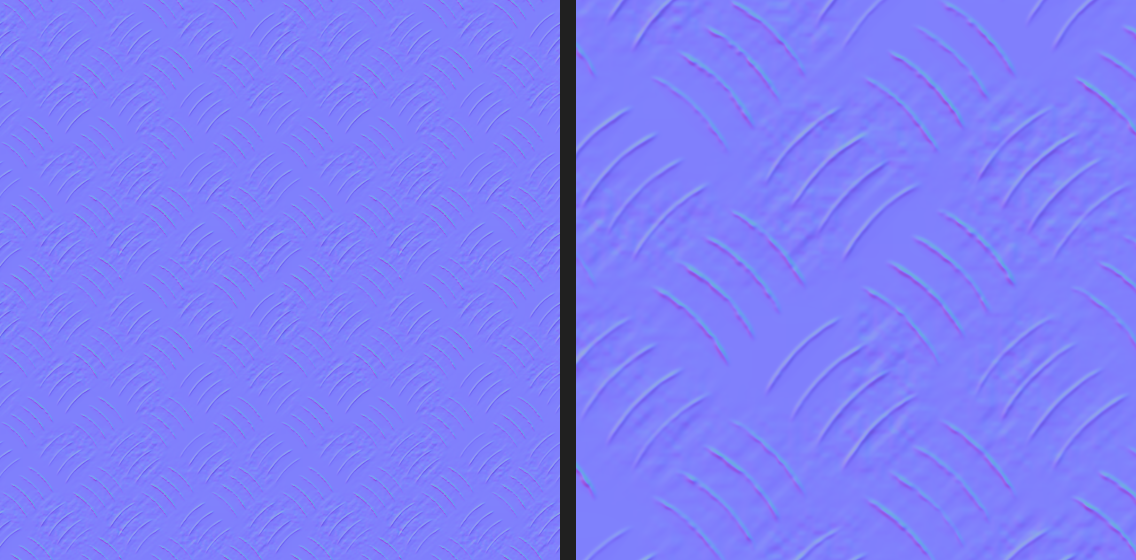
Left, the full canvas; right, a detail of the centre.
Write a Shadertoy shader that draws this texture map.

```glsl
// Tangent-space normal map of worn metal tread plate: groups of four curved
// bars, alternating between the two diagonals. A wrapping height field is
// built from bars and noise, then differentiated and encoded as colour.

const float REPEATS = 8.0;       // plate cells across and down
const float WEAR_PERIOD = 4.0;   // cells before the wear repeats
const float BAR_PITCH = 0.172;   // distance between bars, in cells
const float BAR_HALF = 0.262;    // half length of a bar
const float BAR_BOW = 0.04;      // rise of the arc at mid-bar
const float CREST_WIDTH = 0.0125;
const vec3 FLAT_COLOUR = vec3(0.5, 0.5, 0.99);

float hash(vec2 p) {
    vec3 q = fract(vec3(p.xyx) * 0.1031);
    q += dot(q, q.yzx + 33.33);
    return fract((q.x + q.y) * q.z);
}

// Value noise in -1..1 that wraps after a whole period
float wrapNoise(vec2 p, vec2 period) {
    vec2 i = floor(p), f = p - i;
    f = f * f * f * (f * (f * 6.0 - 15.0) + 10.0);
    vec2 a = mod(i, period), b = mod(i + 1.0, period);
    float low = mix(hash(a), hash(vec2(b.x, a.y)), f.x);
    float high = mix(hash(vec2(a.x, b.y)), hash(b), f.x);
    return 2.0 * mix(low, high, f.y) - 1.0;
}

float plateNoise(vec2 p, vec2 frequency) {
    return wrapNoise(p * frequency, WEAR_PERIOD * frequency);
}

// Noise stretched along the rising diagonal
float scratchNoise(vec2 p, vec2 frequency) {
    return plateNoise(vec2(p.x + p.y, p.y - p.x), frequency);
}

// Four bars in one cell; x is the strip height, y the group coverage
vec2 barGroup(vec2 p, vec2 centre, float mirror, float beading) {
    vec2 local = p - centre + 0.5;
    vec2 cell = mod(floor(local), WEAR_PERIOD);
    vec2 q = fract(local) - 0.5;
    float coverage = 1.0 - smoothstep(0.3, 0.5, length(q));
    q.x *= mirror;
    float along = (q.x - q.y) * 0.70711;
    float across = (q.x + q.y) * 0.70711;

    // Bend the bars, then find the nearest one
    float t = along / BAR_HALF;
    float arc = max(1.0 - t * t, 0.0);
    across -= BAR_BOW * (arc - 0.5);
    float index = clamp(floor(across / BAR_PITCH), -2.0, 1.0);
    float d = across - (index + 0.5) * BAR_PITCH;
    float seed = hash(cell * 7.0 + vec2(index + 3.0, mirror + 20.0));

    // Thin worn crest on the convex edge
    float beads = plateNoise(p, vec2(28.0));
    float wear = plateNoise(p, vec2(9.0));
    d += 0.004 * beading * beads + 0.003 * wear;
    float taper = 1.0 - smoothstep(0.7, 1.05, abs(t));
    float crest = exp(-d * d / (CREST_WIDTH * CREST_WIDTH));
    crest *= 0.0027 * mix(0.6, 1.2, seed);
    crest *= 1.0 + 0.6 * beading * beads + 0.3 * wear;

    // Low lens-shaped body, rising gently towards the crest
    float back = -0.062 * arc - 0.02;
    float body = smoothstep(back, 0.0, d)
               * (1.0 - smoothstep(-0.008, 0.016, d));
    return vec2((crest + 0.0008 * body) * taper, coverage);
}

// Small dent, once per wear period
float dent(vec2 p, vec2 centre) {
    vec2 q = mod(p - centre + 0.5 * WEAR_PERIOD, WEAR_PERIOD) - 0.5 * WEAR_PERIOD;
    return exp(-dot(q, q) / 0.0016) * (0.5 + plateNoise(p, vec2(24.0)));
}

float plateHeight(vec2 p) {
    vec2 falling = barGroup(p, vec2(0.41, 0.98), 1.0, 1.0);
    vec2 rising = barGroup(p, vec2(0.92, 0.47), -1.0, 0.3);

    // Patchy roughness, heaviest around the rising bars
    float patches = smoothstep(-0.5, 0.7, plateNoise(p + 0.3, vec2(2.0)));
    float nearBars = 0.12 + 0.35 * falling.y + 0.85 * rising.y;
    float rough = 0.0018 * scratchNoise(p, vec2(6.0, 13.0))
                + 0.0008 * plateNoise(p, vec2(27.0));
    float swell = 0.0006 * plateNoise(p, vec2(3.0));
    return falling.x + 0.9 * rising.x + rough * patches * nearBars + swell
         - 0.004 * dent(p, vec2(1.72, 0.41));
}

// Central-difference slope of the height field
vec2 plateSlope(vec2 p, float reach) {
    vec2 e = vec2(reach, 0.0);
    return vec2(plateHeight(p + e.xy) - plateHeight(p - e.xy),
                plateHeight(p + e.yx) - plateHeight(p - e.yx)) / (2.0 * reach);
}

vec3 encodeSlope(vec2 slope) {
    vec2 tilt = slope * vec2(0.55, -1.0);
    tilt /= sqrt(1.0 + dot(tilt, tilt) * 12.0);
    return FLAT_COLOUR + vec3(tilt, -3.2 * dot(tilt, tilt));
}

void mainImage(out vec4 fragColor, in vec2 fragCoord) {
    vec2 p = fragCoord / iResolution.xy * REPEATS;
    float pixel = REPEATS / iResolution.y;
    vec2 slope = plateSlope(p, max(0.006, 0.5 * pixel));
    fragColor = vec4(encodeSlope(slope), 1.0);
}
```
